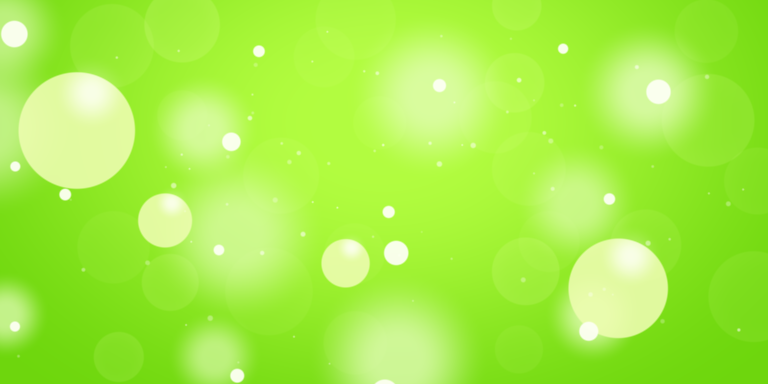
Reproduce this background procedurally as a WebGL 2 fragment shader.

```glsl
#version 300 es
precision highp float;
// Bright lime backdrop with soft glows, faint bokeh, cream discs and white sparkles.

uniform vec2 u_resolution;
out vec4 fragColor;

// Colours
const vec3 LIME_BRIGHT = vec3(0.70, 0.99, 0.25);
const vec3 LIME_DEEP   = vec3(0.43, 0.84, 0.05);
const vec3 GLOW_COLOR  = vec3(0.90, 0.99, 0.74);
const vec3 BOKEH_COLOR = vec3(0.89, 1.00, 0.60);
const vec3 CREAM       = vec3(0.93, 0.99, 0.69);
const vec3 SPARKLE     = vec3(0.99, 1.00, 0.95);

// Counts
const int GLOWS  = 11;
const int BOKEHS = 26;
const int DISCS  = 4;
const int DOTS   = 17;
const int SPECKS = 75;

// Ranges (min, max); lengths are fractions of the canvas height
const vec2 GLOW_RADIUS   = vec2(0.045, 0.150);
const vec2 GLOW_ALPHA    = vec2(0.55, 0.80);
const vec2 BOKEH_RADIUS  = vec2(0.055, 0.125);
const vec2 BOKEH_ALPHA   = vec2(0.07, 0.20);
const vec2 DOT_RADIUS    = vec2(0.013, 0.036);
const vec2 SPECK_RADIUS  = vec2(0.002, 0.007);
const vec2 SPECK_ALPHA   = vec2(0.25, 0.70);
const float DISC_ALPHA   = 0.88;
const float JITTER       = 0.10;

// Integer hash: three random values in 0..1 for one item of a layer
vec3 hash3(int item, int layer) {
    uvec3 v = uvec3(item, layer, 7) * 1664525u + 1013904223u;
    v.x += v.y * v.z; v.y += v.z * v.x; v.z += v.x * v.y;
    v ^= v >> 16u;
    v.x += v.y * v.z; v.y += v.z * v.x; v.z += v.x * v.y;
    return vec3(v >> 8u) / 16777216.0;
}

// Evenly spread, jittered position in 0..1
vec2 scatter(int item, int layer) {
    vec2 start = 0.5 + 0.37 * float(layer) * vec2(1.0, 1.7);
    vec2 spread = fract(start + float(item) * vec2(0.7549, 0.5698));
    return spread + JITTER * (hash3(item, layer + 20).xy - 0.5);
}

float pick(vec2 range, float t) { return mix(range.x, range.y, t); }

float disc(float dist, float radius, float soft) {
    return 1.0 - smoothstep(radius - soft, radius + soft, dist);
}

void main() {
    vec2 p = gl_FragCoord.xy / u_resolution.y;
    vec2 span = vec2(u_resolution.x / u_resolution.y, 1.0);
    float edge = max(0.003, 0.75 / u_resolution.y);

    // Backdrop: bright upper centre falling to deep lime
    vec2 fromCentre = (p - span * vec2(0.5, 0.68)) * vec2(1.4 / span.x, 1.0);
    vec3 color = mix(LIME_BRIGHT, LIME_DEEP, smoothstep(0.1, 0.95, length(fromCentre)));

    // Faint bokeh with a slightly brighter rim
    for (int i = 1; i <= BOKEHS; i++) {
        vec3 h = hash3(i, 1);
        float radius = pick(BOKEH_RADIUS, h.x);
        float dist = length(p - span * scatter(i, 1));
        float rim = 0.8 + 0.2 * smoothstep(0.5, 1.0, dist / radius);
        color = mix(color, BOKEH_COLOR, disc(dist, radius, edge) * rim * pick(BOKEH_ALPHA, h.y * h.y));
    }

    // Blurred glows
    for (int i = 1; i <= GLOWS; i++) {
        vec3 h = hash3(i, 0);
        float radius = pick(GLOW_RADIUS, h.x);
        float dist = length(p - span * scatter(i, 0));
        color = mix(color, GLOW_COLOR, disc(dist, radius, radius * 0.65) * pick(GLOW_ALPHA, h.y));
    }

    // Large cream discs along a falling arc, each with an off-centre highlight
    for (int i = 0; i < DISCS; i++) {
        float k = float(i);
        float radius = 0.057 + 0.037 * (k - 1.6) * (k - 1.6);
        vec2 centre = span * vec2(0.1 + 0.055 * k + 0.06 * k * k, 0.66 / (1.0 + 0.55 * k));
        vec2 offset = p - centre;
        float mask = disc(length(offset), radius, edge);
        color = mix(color, CREAM, mask * DISC_ALPHA);
        float shine = disc(length(offset - radius * vec2(0.25, 0.65)), radius * 0.35, radius * 0.3);
        color = mix(color, SPARKLE, shine * mix(0.3, 0.85, mask));
    }

    // Specks, denser across the middle
    for (int i = 1; i <= SPECKS; i++) {
        vec3 h = hash3(i, 3);
        vec2 place = mix(hash3(i, 4).xy, hash3(i, 5).xy, vec2(0.25, 0.5));
        float radius = pick(SPECK_RADIUS, h.x * h.x);
        float dist = length(p - span * place);
        color = mix(color, SPARKLE, disc(dist, radius, edge) * pick(SPECK_ALPHA, h.y));
    }

    // Crisp white dots
    for (int i = 1; i <= DOTS; i++) {
        vec3 h = hash3(i, 2);
        float radius = pick(DOT_RADIUS, h.x * h.x);
        float dist = length(p - span * scatter(i, 2));
        color = mix(color, SPARKLE, disc(dist, radius, edge) * 0.95);
    }

    fragColor = vec4(color, 1.0);
}
```
